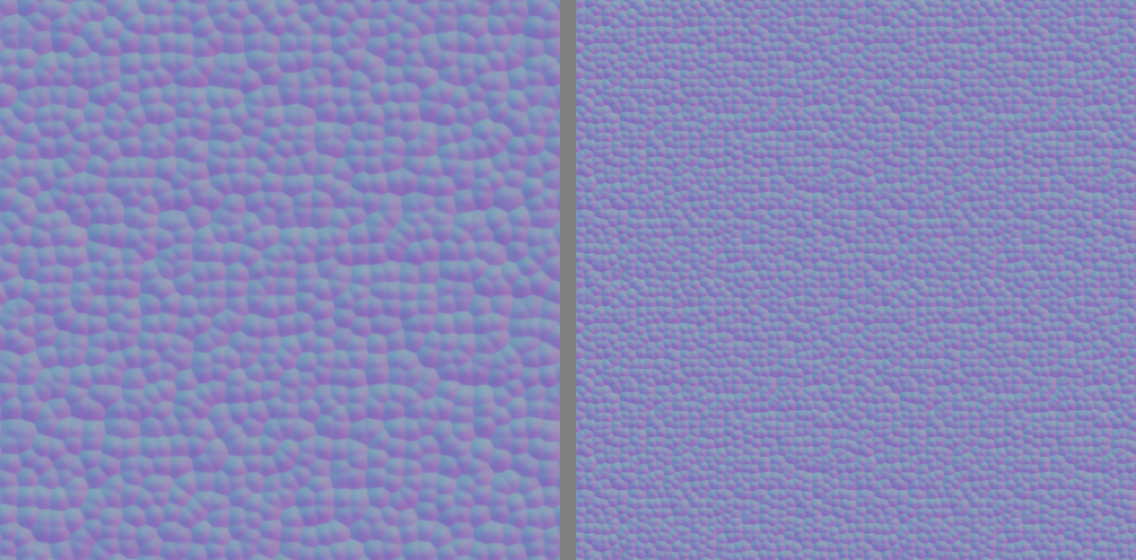
Left, the tile; right, the same tile 2 across and 2 down.
Reproduce this texture map procedurally as a WebGL 2 fragment shader.

```glsl
#version 300 es
precision highp float;
// Tiling tangent-space normal map of small, soft pebbles packed like leather grain.
// Each pebble is a dome around a jittered grid site; slopes of nearby domes are
// blended by distance, and a coarser layer of domes gathers the grains in groups.

uniform vec2 u_resolution;
out vec4 fragColor;

const vec3 FLAT_COLOR = vec3(0.532, 0.534, 0.73);
const vec2 TILT_STRENGTH = vec2(0.098, 0.115);
const float GRAIN_CELLS = 32.0;
const float GROUP_CELLS = 13.0;

// Two random values in 0..1 for a grid cell
vec2 hash2(vec2 cell, float seed) {
    vec3 h = fract(vec3(cell.xyx + seed) * vec3(0.1031, 0.1030, 0.0973));
    h += dot(h, h.yzx + 33.33);
    return fract((h.xx + h.yz) * h.zy);
}

// Outward slope of a rounded cone, levelled near its top
vec2 domeSlope(vec2 offset, float topRadius) {
    return offset * inversesqrt(dot(offset, offset) + topRadius * topRadius);
}

// Blended slope of wrapping, scattered domes; higher sharpness narrows the creases
vec2 pebbleSlope(vec2 uv, float cells, float jitter, float topRadius,
                 float sharpness, float seed) {
    vec2 p = uv * cells;
    vec2 base = floor(p);
    vec2 slopeSum = vec2(0.0);
    float weightSum = 0.0;
    for (int y = -1; y <= 1; y++) {
        for (int x = -1; x <= 1; x++) {
            vec2 cell = base + vec2(x, y);
            vec2 random = hash2(mod(cell, cells), seed);
            vec2 site = cell + 0.5 + jitter * (random - 0.5);
            vec2 offset = p - site;
            float weight = exp(-sharpness * dot(offset, offset));
            slopeSum += weight * domeSlope(offset, topRadius);
            weightSum += weight;
        }
    }
    return slopeSum / weightSum;
}

void main() {
    vec2 uv = gl_FragCoord.xy / u_resolution;

    // Fine grains over broad, faint groups
    vec2 grain = pebbleSlope(uv, GRAIN_CELLS, 0.68, 0.25, 12.0, 3.0);
    vec2 group = pebbleSlope(uv, GROUP_CELLS, 0.85, 0.40, 10.0, 57.0);
    vec2 tilt = 0.92 * grain + 0.25 * group;

    // Encode the tilt: right faces are redder, upper faces greener
    vec3 color = FLAT_COLOR + vec3(tilt * TILT_STRENGTH, 0.0);
    color.b += 0.012 * (0.5 - dot(tilt, tilt));
    fragColor = vec4(color, 1.0);
}
```
